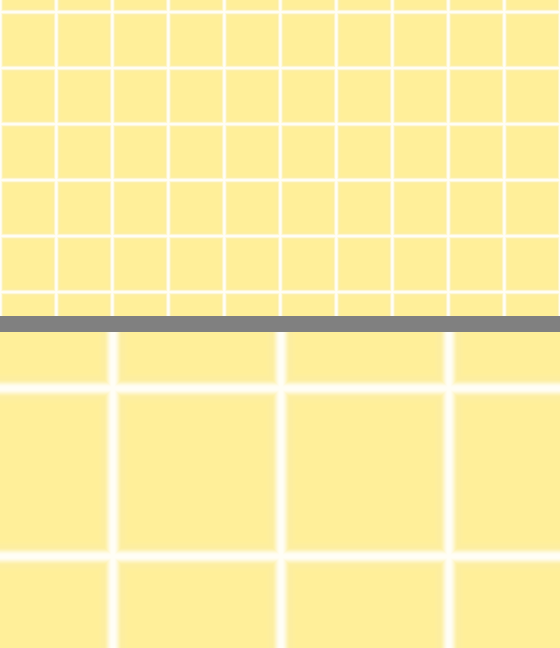
Top, the full canvas; bottom, a detail of the centre.
Reproduce this pattern procedurally as a Shadertoy shader.

```glsl
// Butter-yellow square tiles separated by a thin off-white grid.

const float TILES_ACROSS = 10.0;
const vec2 GRID_OFFSET = vec2(0.006, 0.427); // first line centres, in tiles
const float LINE_WIDTH = 0.060;              // in tiles
const float EDGE_SOFTNESS = 0.024;
const float HALO_REACH = 0.075;

const vec3 TILE_COLOUR = vec3(1.0, 0.937, 0.600);
const vec3 HALO_COLOUR = vec3(0.99, 0.934, 0.630);
const vec3 LINE_COLOUR = vec3(1.0, 0.995, 0.965);

// Distance from a point to the nearest grid line, in tiles.
float gridDistance(vec2 p) {
    vec2 toLine = abs(fract(p + 0.5) - 0.5);
    return min(toLine.x, toLine.y);
}

// Soft coverage of a band around a line.
float bandMask(float dist, float halfWidth, float softness) {
    return 1.0 - smoothstep(halfWidth - softness, halfWidth + softness, dist);
}

void mainImage(out vec4 fragColor, in vec2 fragCoord) {
    // Square tiles, scaled by the canvas width
    float pixel = TILES_ACROSS / iResolution.x;
    vec2 p = fragCoord * pixel - GRID_OFFSET;
    float dist = gridDistance(p);
    float softness = max(EDGE_SOFTNESS, 0.75 * pixel);

    // Faint rim on each tile, then the pale lines
    float halo = bandMask(dist, HALO_REACH, softness);
    float line = bandMask(dist, 0.5 * LINE_WIDTH, softness);
    vec3 colour = mix(TILE_COLOUR, HALO_COLOUR, halo);
    colour = mix(colour, LINE_COLOUR, line);

    fragColor = vec4(colour, 1.0);
}
```
